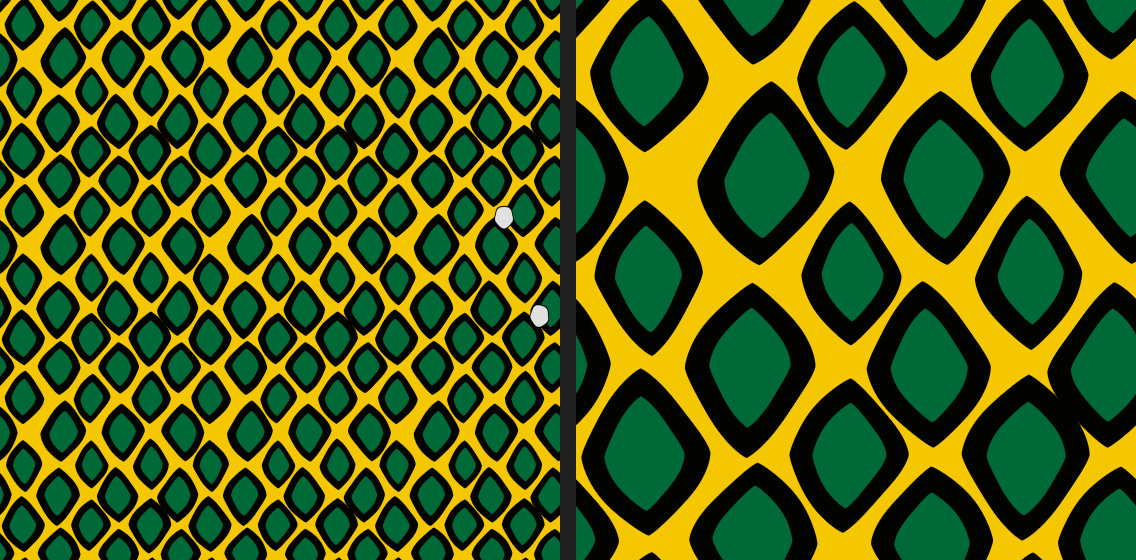
Left, the full canvas; right, a detail of the centre.
Write a WebGL 1 fragment shader that draws this pattern.

```glsl
precision highp float;
// Hand-cut green diamonds with thick black rims on a yellow net, plus two pale pebbles.
uniform vec2 u_resolution;

#define TILES 3.0
#define YELLOW vec3(0.96, 0.78, 0.0)
#define BLACK vec3(0.01, 0.01, 0.0)
#define GREEN vec3(0.0, 0.41, 0.22)
#define PEBBLE vec3(0.88)
#define CORNER vec2(1.2, 1.4)     // exponents: pointed tips, rounder sides
#define CORE vec2(0.62, 0.685)    // green core relative to the black outline
#define SHEAR 0.16
#define WOBBLE 0.035
#define PEBBLE_SIZE vec2(0.0157, 0.0192)
#define PEBBLE_RIM 0.0016

float hash(vec2 p) {
  vec3 q = fract(p.xyx * vec3(0.1031, 0.1030, 0.0973));
  q += dot(q, q.yzx + 33.33);
  return fract((q.x + q.y) * q.z);
}

float pick(vec3 v, float i) {
  return i < 0.5 ? v.x : (i < 1.5 ? v.y : v.z);
}

// Approximate signed distance to a diamond with bulging sides
float diamond(vec2 p, vec2 size) {
  vec2 q = abs(p) / size + 1e-5;
  vec2 slope = CORNER * pow(q, CORNER - 1.0) / size;
  return (dot(pow(q, CORNER), vec2(1.0)) - 1.0) / max(length(slope), 1.0);
}

// Centre (xy) and half size (zw) of a diamond; rows count downwards.
// The two interleaved column sets have their own row spacing.
vec4 layout(float column, float row, float staggered) {
  vec4 a = vec4(pick(vec3(0.129, 0.490, 0.809), column) + pick(vec3(0.0, 0.0, -0.006), row),
                pick(vec3(0.133, 0.492, 0.812), row),
                vec2(pick(vec3(0.103, 0.094, 0.112), row), pick(vec3(0.139, 0.135, 0.145), row))
                * pick(vec3(1.03, 0.95, 1.02), column));
  vec4 b = vec4(pick(vec3(0.324, 0.643, 0.969), column) + pick(vec3(0.014, -0.014, -0.004), row),
                pick(vec3(0.314, 0.656, 0.968), row),
                vec2(pick(vec3(0.117, 0.112, 0.110), row), pick(vec3(0.157, 0.150, 0.139), row))
                * pick(vec3(1.04, 0.99, 0.98), column));
  return mix(a, b, staggered);
}

float cover(float d, float pixel) {
  return clamp(0.5 - d / pixel, 0.0, 1.0);
}

void main() {
  vec2 uv = gl_FragCoord.xy / u_resolution.y;
  float pixel = 1.0 / u_resolution.y;
  vec2 p = vec2(uv.x, 1.0 - uv.y) * TILES;

  // Nearest outline and core among the diamonds of one wrapping tile
  float outline = 1.0;
  float core = 1.0;
  for (int i = 0; i < 6; i++) {
    float column = floor(float(i) / 2.0);
    float staggered = mod(float(i), 2.0);
    for (int j = 0; j < 3; j++) {
      float row = float(j);
      vec4 cell = layout(column, row, staggered);
      vec2 id = vec2(float(i) + 3.0, row + 11.0);
      vec2 q = fract(p - cell.xy + 0.5) - 0.5;

      // Uneven hand-drawn shape, the same in every tile
      float angle = atan(q.y, q.x + 1e-5);
      q += SHEAR * (vec2(hash(id), hash(id + 17.0)) - 0.5) * q.yx;
      q *= 1.0 + WOBBLE * sin(3.0 * angle + 6.2832 * hash(id + 31.0));

      outline = min(outline, diamond(q, cell.zw));
      vec2 drift = 0.008 * (vec2(hash(id + 43.0), hash(id + 59.0)) - 0.5);
      core = min(core, diamond(q - drift, cell.zw * CORE));
    }
  }
  vec3 color = mix(YELLOW, BLACK, cover(outline, pixel * TILES));
  color = mix(color, GREEN, cover(core, pixel * TILES));

  // Two stray pebbles with a thin dark rim
  for (int i = 0; i < 2; i++) {
    float k = float(i);
    vec2 q = uv - mix(vec2(0.900, 0.612), vec2(0.9635, 0.436), k);
    float lump = 1.0 + 0.04 * sin(5.0 * atan(q.y, q.x + 1e-5) + k);
    float d = (length(q / PEBBLE_SIZE) * lump - 1.0) * PEBBLE_SIZE.x;
    color = mix(color, BLACK, cover(d - PEBBLE_RIM, pixel));
    color = mix(color, PEBBLE, cover(d, pixel));
  }
  gl_FragColor = vec4(color, 1.0);
}
```
